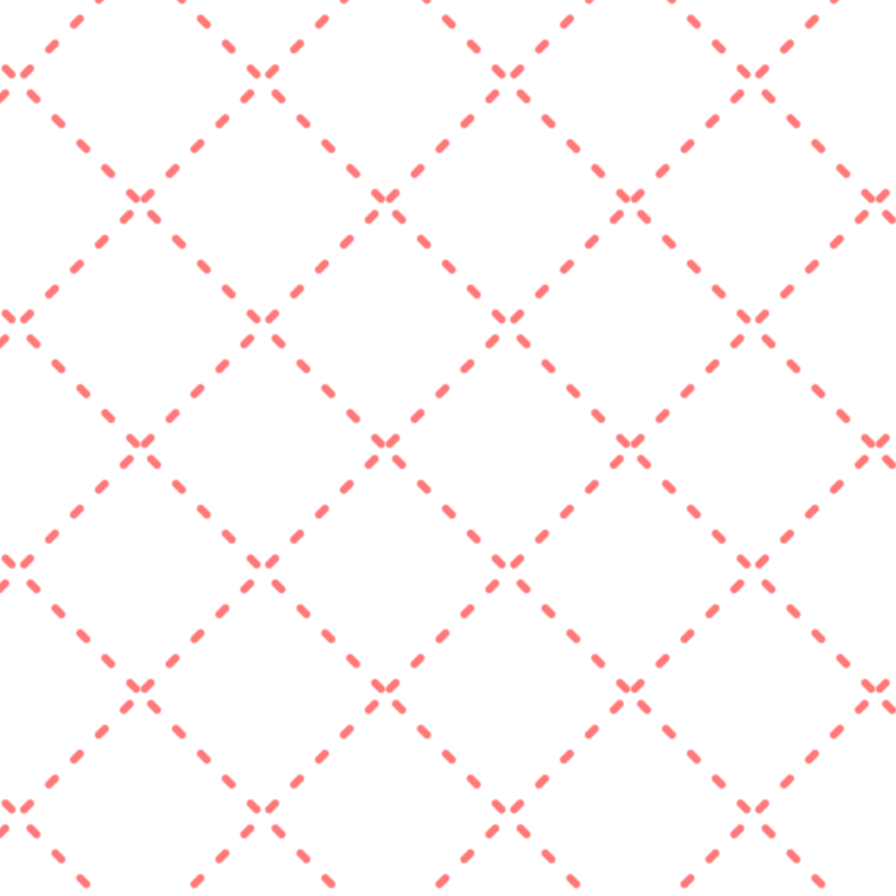
Give the GLSL for this pattern, as a Shadertoy shader.

```glsl
// Lattice of dashed coral diagonals on white, like stitched quilting.
// Each diagonal carries ten round-ended dashes per tile and restarts at
// the tile corner; the rising diagonals mirror the falling ones.

// Distance to the nearest dash on the falling diagonals (tile units, y down).
float dashDistance(vec2 p) {
    float offset = p.x - p.y;
    float line = round(offset);
    float across = (offset - line) * 0.70711;

    // Position along the diagonal, wrapped in the short gap at the restart.
    float along = fract(0.5 * (p.x + p.y + line) - 0.0129);
    float index = clamp(round((along - 0.0429) / 0.1016), 0.0, 9.0);
    float fromCentre = (along - 0.0429 - 0.1016 * index) * 1.41421;

    // Capsule: half length, then radius.
    return length(vec2(max(abs(fromCentre) - 0.0176, 0.0), across)) - 0.0157;
}

void mainImage(out vec4 fragColor, in vec2 fragCoord) {
    // Tile coordinates, with a restart crossing at the origin.
    float tilesAcross = 3.657;
    float canvas = min(iResolution.x, iResolution.y);
    vec2 p = fragCoord / canvas * tilesAcross - vec2(0.573, 0.8276);
    p.y = -p.y;

    // Soft edges, never narrower than a pixel.
    float soft = max(0.0075, 0.7 * tilesAcross / canvas);
    float falling = smoothstep(soft, -soft, dashDistance(p));
    float rising = smoothstep(soft, -soft, dashDistance(vec2(-p.x, p.y)));
    float ink = 1.0 - (1.0 - falling) * (1.0 - rising);

    fragColor = vec4(mix(vec3(1.0), vec3(1.0, 0.47, 0.47), ink), 1.0);
}
```
